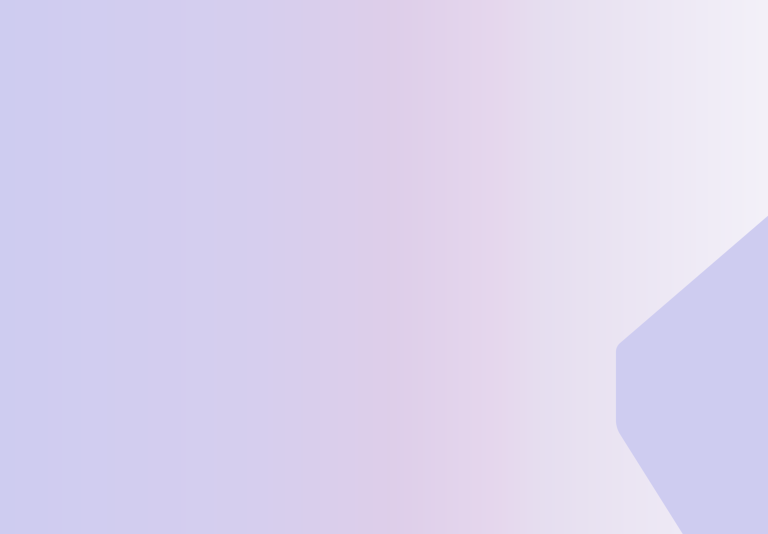
Give the GLSL for this background, as a Shadertoy shader.

```glsl
// A soft lavender-to-white horizontal gradient with a flat periwinkle polygon
// entering from the lower right. The gradient blends colour stops; the polygon
// is a smooth intersection of three half-planes.
#define PERIWINKLE vec3(0.808, 0.800, 0.943)
#define LILAC      vec3(0.838, 0.808, 0.934)
#define MAUVE      vec3(0.869, 0.807, 0.915)
#define ORCHID     vec3(0.900, 0.843, 0.930)
#define MIST       vec3(0.900, 0.868, 0.938)
#define PEARL      vec3(0.953, 0.943, 0.974)
#define CORNER     0.008

// Position of x between two stops, clamped to 0..1.
float ramp(float a, float b, float x) {
    return clamp((x - a) / (b - a), 0.0, 1.0);
}

vec3 backdrop(float x) {
    vec3 color = mix(PERIWINKLE, LILAC, ramp(0.0, 0.33, x));
    color = mix(color, MAUVE, ramp(0.33, 0.51, x));
    color = mix(color, ORCHID, ramp(0.51, 0.65, x));
    color = mix(color, MIST, ramp(0.65, 0.70, x));
    return mix(color, PEARL, ramp(0.70, 1.0, x));
}

// Signed distance to the line from a to b, negative on its right side.
float halfPlane(vec2 p, vec2 a, vec2 b) {
    vec2 along = normalize(b - a);
    return dot(p - a, vec2(-along.y, along.x));
}

// Maximum with a rounded crease of width k.
float smoothMax(float a, float b, float k) {
    float h = max(k - abs(a - b), 0.0) / k;
    return max(a, b) + 0.25 * h * h * k;
}

void mainImage(out vec4 fragColor, in vec2 fragCoord) {
    vec2 uv = fragCoord / iResolution.xy;
    vec2 aspect = vec2(iResolution.x / iResolution.y, 1.0);
    vec2 p = uv * aspect;

    // Polygon corners, clockwise from the bottom edge
    vec2 foot = vec2(0.889, 0.0) * aspect;
    vec2 lower = vec2(0.802, 0.199) * aspect;
    vec2 upper = vec2(0.802, 0.351) * aspect;
    vec2 tip = vec2(1.0, 0.596) * aspect;

    float dist = smoothMax(halfPlane(p, foot, lower), halfPlane(p, lower, upper), CORNER);
    dist = smoothMax(dist, halfPlane(p, upper, tip), CORNER);

    // Antialiased fill over the gradient
    float pixel = 1.0 / iResolution.y;
    float fill = 1.0 - smoothstep(-0.7 * pixel, 0.7 * pixel, dist);
    fragColor = vec4(mix(backdrop(uv.x), PERIWINKLE, fill), 1.0);
}
```
